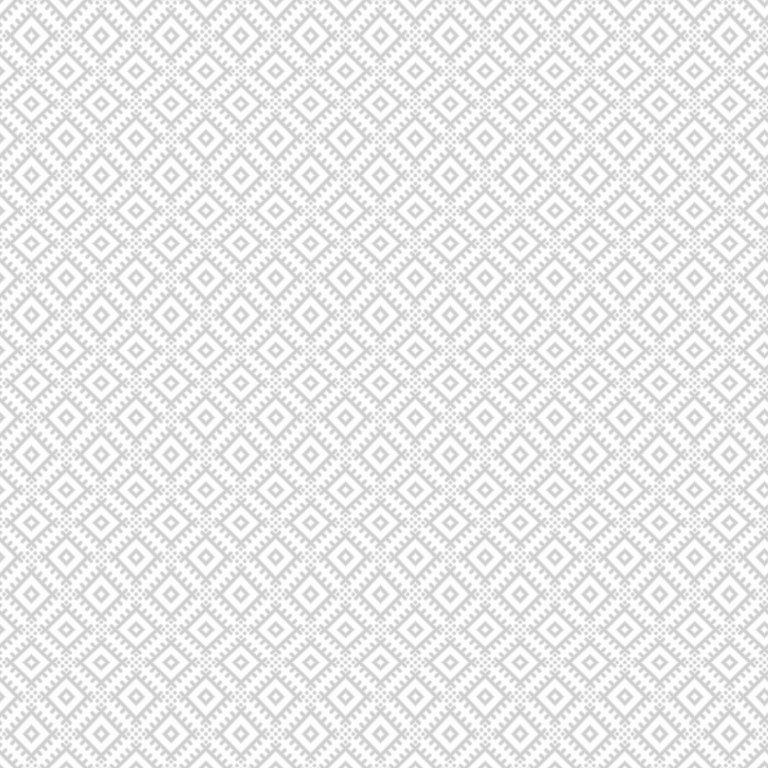
This pattern is drawn by a WebGL 2 fragment shader. Its source:

```glsl
#version 300 es
precision highp float;

uniform vec2 u_resolution;
out vec4 fragColor;

const float PI = 3.14159265;
const vec3 PAPER = vec3(0.992);
const vec3 THREAD = vec3(0.812);

// Concentric square outline in the rotated cell
float squareRing(vec2 p, float radius, float halfWidth) {
    return abs(max(p.x, p.y) - radius) - halfWidth;
}

// Evenly spaced teeth pointing outwards; the last one prolongs the frame
float combTeeth(vec2 p, float inner, float outer, float pitch, float halfWidth) {
    vec2 q = vec2(max(p.x, p.y), min(p.x, p.y));
    float tooth = pitch * clamp(floor(q.y / pitch + 0.5), 0.0, 2.0);
    vec2 nearest = vec2(clamp(q.x, inner, outer), tooth);
    return length(q - nearest) - halfWidth;
}

// Three by three dots around a cell corner
float cornerDots(vec2 p, float pitch, float radius) {
    vec2 c = 0.5 - p;
    vec2 dotIndex = clamp(floor(c / pitch + 0.5), 0.0, 1.0);
    return length(c - pitch * dotIndex) - radius;
}

float ornament(vec2 p, float frame, float halfWidth) {
    float d = squareRing(p, frame, halfWidth);
    d = min(d, squareRing(p, 0.09, halfWidth));
    d = min(d, combTeeth(p, frame, 0.41, frame * 0.5, halfWidth * 0.95));
    return min(d, cornerDots(p, 0.11, 0.036));
}

// Slight uneven row spacing, recurring every second repeat
vec2 unevenRows(vec2 g, float amount) {
    return vec2(g.x, g.y + amount * cos(PI * g.y + 1.0));
}

void main() {
    const float REPEATS = 11.0;
    vec2 uv = gl_FragCoord.xy / u_resolution;
    vec2 grid = unevenRows(uv * REPEATS - vec2(0.45, 0.5), 0.023);

    // Diagonal axes turn the staggered diamonds into unit squares
    vec2 diagonal = vec2(grid.x + grid.y, grid.x - grid.y);
    vec2 cell = abs(fract(diagonal + 0.5) - 0.5);

    float pixel = REPEATS / min(u_resolution.x, u_resolution.y);
    float softness = max(0.028, pixel);
    float d = ornament(cell, 0.30, 0.037);
    float ink = 1.0 - smoothstep(-softness, softness, d);
    fragColor = vec4(mix(PAPER, THREAD, ink), 1.0);
}
```
